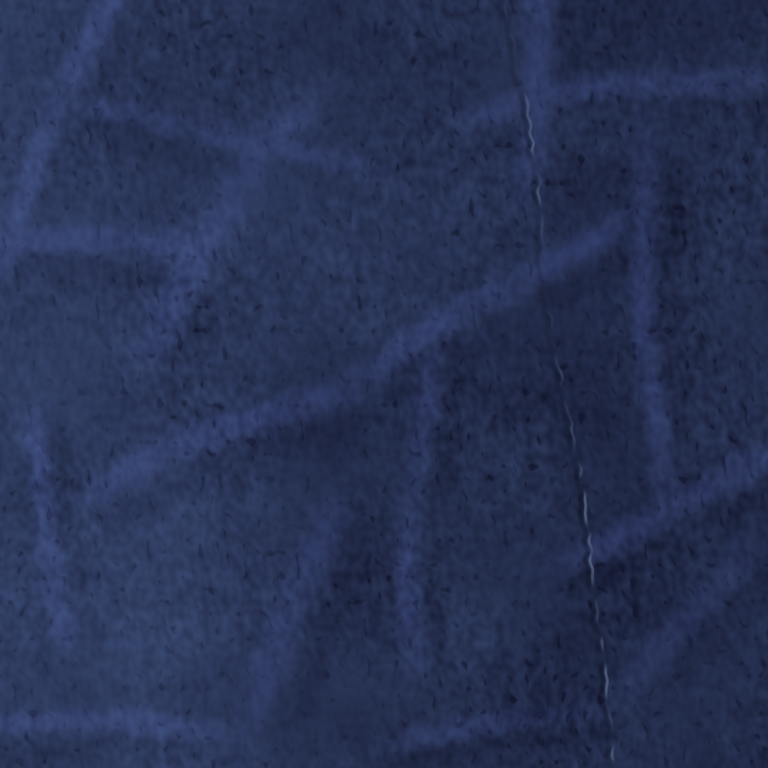
This texture is drawn by a three.js fragment shader. Its source:

```glsl
// Worn dark blue cloth with soft pale crease streaks, a fine grain and one broken raised thread.
varying vec2 vUv;

const vec3 SHADE_COLOR = vec3(0.098, 0.122, 0.222);
const vec3 LIGHT_COLOR = vec3(0.235, 0.302, 0.468);
const vec3 CREASE_TINT = vec3(0.004, -0.004, 0.024);
const vec3 THREAD_COLOR = vec3(0.33, 0.39, 0.50);

const float LEFT_TONE = 0.60;
const float RIGHT_TONE = 0.22;
const float MOTTLE_AMOUNT = 0.48;
const float GRAIN_AMOUNT = 0.24;
const float BLOTCH_AMOUNT = 0.20;
const float SPECK_AMOUNT = 0.24;
const vec2 GRAIN_SCALE = vec2(110.0, 78.0);
const vec2 BLOTCH_SCALE = vec2(50.0, 34.0);

const int CREASE_COUNT = 16;
const float CREASE_COLUMNS = 4.0;
const float STEEP_ANGLE = 1.25;     // direction of every other crease
const float SHALLOW_ANGLE = 0.20;   // direction of the rest
const float CREASE_WIDTH = 0.031;
const float CREASE_AMOUNT = 0.36;
const float FOLD_SHADOW = 0.12;

const float THREAD_TOP = 0.662;
const float THREAD_BOTTOM = 0.808;
const float THREAD_WIDTH = 0.0030;

vec2 hash2(vec2 p) {
  vec3 q = fract(p.xyx * vec3(0.1031, 0.1030, 0.0973));
  q += dot(q, q.yzx + 33.33);
  return fract((q.xx + q.yz) * q.zy);
}

float cornerSlope(vec2 cell, vec2 corner, vec2 f) {
  float angle = 6.2832 * hash2(cell + corner).x;
  return dot(vec2(cos(angle), sin(angle)), f - corner);
}

// Gradient noise, about -0.7 to 0.7
float gradientNoise(vec2 p) {
  vec2 cell = floor(p);
  vec2 f = fract(p);
  vec2 u = f * f * f * (f * (f * 6.0 - 15.0) + 10.0);
  float low = mix(cornerSlope(cell, vec2(0.0), f), cornerSlope(cell, vec2(1.0, 0.0), f), u.x);
  float high = mix(cornerSlope(cell, vec2(0.0, 1.0), f), cornerSlope(cell, vec2(1.0), f), u.x);
  return mix(low, high, u.y);
}

float fbm(vec2 p) {
  float sum = 0.0;
  float amplitude = 0.6;
  for (int i = 0; i < 4; i++) {
    sum += amplitude * gradientNoise(p);
    p = p * 2.03 + 17.3;
    amplitude *= 0.5;
  }
  return sum;
}

// Scattered, slightly bowed streaks: x is the pale ridge, y the dark fold beside it
vec2 creases(vec2 p) {
  vec2 result = vec2(0.0);
  for (int i = 0; i < CREASE_COUNT; i++) {
    float n = float(i);
    vec2 slot = vec2(mod(n, CREASE_COLUMNS), floor(n / CREASE_COLUMNS));
    vec2 place = hash2(slot + 7.0);
    vec2 shape = hash2(slot + 63.0);
    vec2 center = (slot + 0.15 + 0.7 * place) / CREASE_COLUMNS;
    float steep = mod(slot.x + slot.y, 2.0);
    float angle = mix(SHALLOW_ANGLE, STEEP_ANGLE, steep) + 0.9 * (shape.x - 0.5);
    vec2 along = vec2(cos(angle), sin(angle));
    vec2 q = p - center;
    float t = dot(q, along);
    float halfLength = mix(0.17, 0.32, shape.y);
    float bow = (place.x - 0.5) * (t * t - 0.02);
    float side = dot(q, vec2(-along.y, along.x)) - bow;
    float width = CREASE_WIDTH * mix(0.7, 1.2, place.y);
    float fade = 1.0 - smoothstep(0.55 * halfLength, halfLength, abs(t));
    fade *= mix(0.6, 1.0, shape.x);
    float ridge = fade * (1.0 - smoothstep(0.1 * width, width, abs(side)));
    float fold = fade * (1.0 - smoothstep(0.0, width, abs(side + 1.4 * width)));
    result = max(result, vec2(ridge, fold));
  }
  return result;
}

void main() {
  vec2 p = vUv;

  // Broad light falling from the left, with uneven dye
  float tone = mix(LEFT_TONE, RIGHT_TONE, smoothstep(-0.05, 0.95, p.x));
  tone += MOTTLE_AMOUNT * fbm(p * 4.0 + 3.7);

  // Rubbed creases with ragged edges, wearing away in places
  vec2 warp = vec2(gradientNoise(p * 3.5 + 9.1), gradientNoise(p * 3.5 + 23.6));
  vec2 ragged = vec2(fbm(p * 34.0), fbm(p * 34.0 + 51.0));
  vec2 crease = creases(p + 0.022 * warp + 0.014 * ragged);
  crease *= clamp(0.8 + 0.8 * fbm(p * 7.0 + 31.0), 0.2, 1.0);
  tone += CREASE_AMOUNT * crease.x - FOLD_SHADOW * crease.y * (1.0 - crease.x);

  // Nap of the cloth, rougher in some patches
  vec2 nap = vec2(p.x + 0.1 * p.y, p.y) + 0.004 * ragged;
  float rough = clamp(1.0 + 0.9 * gradientNoise(p * 6.0 + 83.0), 0.5, 1.5);
  float grain = gradientNoise(nap * GRAIN_SCALE);
  float blotch = gradientNoise(nap * BLOTCH_SCALE + 13.0);
  float speck = smoothstep(0.28, 0.5, gradientNoise(nap * GRAIN_SCALE * 0.8 + 71.0));
  tone += rough * (GRAIN_AMOUNT * grain + BLOTCH_AMOUNT * blotch - SPECK_AMOUNT * speck);

  vec3 color = mix(SHADE_COLOR, LIGHT_COLOR, clamp(tone, -0.15, 1.15));
  color += CREASE_TINT * crease.x;

  // Thin raised thread, broken into short glints, with a dark side
  float threadX = mix(THREAD_BOTTOM, THREAD_TOP, p.y) + 0.012 * gradientNoise(vec2(p.y * 5.0, 2.5));
  float offset = p.x - threadX - 0.006 * gradientNoise(vec2(p.y * 55.0, 7.5));
  float broken = smoothstep(-0.25, 0.4, gradientNoise(vec2(p.y * 38.0, 4.5)));
  broken *= clamp(0.6 + 1.2 * gradientNoise(vec2(p.y * 6.0, 8.5)), 0.2, 0.8);
  float thread = 1.0 - smoothstep(0.2 * THREAD_WIDTH, THREAD_WIDTH, abs(offset));
  float groove = 1.0 - smoothstep(0.0, 2.0 * THREAD_WIDTH, abs(offset + 2.0 * THREAD_WIDTH));
  color *= 1.0 - 0.3 * groove * (0.3 + broken);
  color = mix(color, THREAD_COLOR, thread * broken);

  gl_FragColor = vec4(color, 1.0);
}
```
